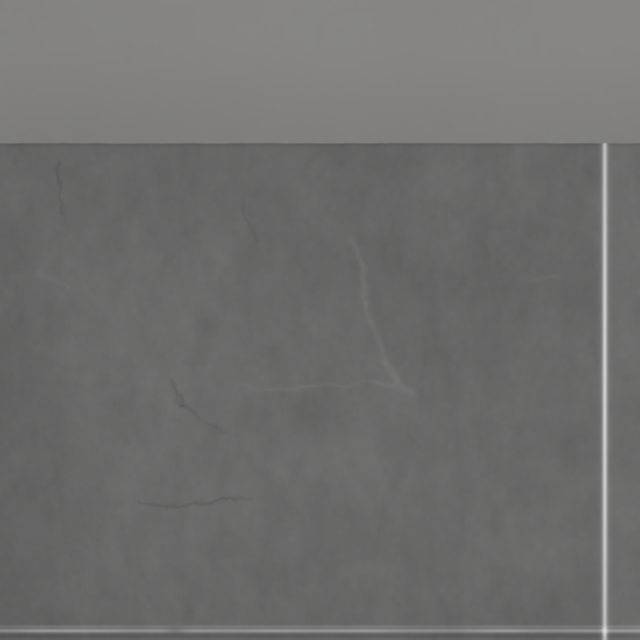
This texture is drawn by a Shadertoy shader. Its source:

```glsl
// Grey concrete wall panels with pale joints below a smooth plaster band
float hash(vec2 p) {
    return fract(sin(dot(p, vec2(127.1, 311.7))) * 43758.545);
}

float noise(vec2 p) {
    vec2 i = floor(p), f = fract(p);
    f = f * f * (3.0 - 2.0 * f);
    return mix(mix(hash(i), hash(i + vec2(1, 0)), f.x),
               mix(hash(i + vec2(0, 1)), hash(i + vec2(1, 1)), f.x), f.y);
}

// Fractal noise centred on zero
float fbm(vec2 p) {
    float sum = 0.0, amp = 0.5;
    for (int i = 0; i < 5; i++) {
        sum += amp * (noise(p) - 0.5);
        p = mat2(1.6, 1.2, -1.2, 1.6) * p + 7.3;
        amp *= 0.55;
    }
    return sum;
}

// Soft stroke from a to b
float stroke(vec2 p, vec2 a, vec2 b, float width) {
    vec2 ab = b - a;
    float t = clamp(dot(p - a, ab) / dot(ab, ab), 0.0, 1.0);
    float d = length(p - a - ab * t) / width;
    return exp(-d * d);
}

// Soft elliptical stain
float stain(vec2 p, vec2 centre, vec2 size) {
    vec2 q = (p - centre) / size;
    return exp(-dot(q, q));
}

// Bright joint core with a faint halo
float joint(float d, float width) {
    d /= width;
    return 0.85 * exp(-d * d) + 0.15 * exp(-d * d * 0.2);
}

vec3 plaster(vec2 uv) {
    float tone = mix(0.495, 0.52, smoothstep(0.77, 0.95, uv.y));
    tone += 0.012 * smoothstep(0.0, 0.5, uv.x) - 0.008;
    tone += 0.008 * fbm(uv * 6.0) + 0.006 * fbm(uv * 60.0);
    return tone * vec3(1.005, 1.0, 0.985);
}

vec3 concrete(vec2 uv) {
    float tone = 0.402 - 0.012 * (1.0 - smoothstep(0.0, 0.15, uv.x));
    tone += 0.015 * stain(uv, vec2(0.45, 0.35), vec2(0.35, 0.3));

    // Broad clouds, upright streaks and fine grain
    vec2 warped = uv + 0.05 * vec2(fbm(uv * 5.0), fbm(uv * 5.0 + 19.0));
    tone += 0.045 * fbm(warped * 7.0) + 0.035 * fbm(warped * vec2(45.0, 22.0));
    tone += 0.02 * fbm(uv * 90.0);

    // Pale veins and scuffs
    vec2 p = uv + 0.028 * vec2(fbm(uv * 24.0), fbm(uv * 24.0 + 41.0));
    float patchy = 0.5 + noise(uv * 35.0);
    float vein = stroke(p, vec2(0.55, 0.63), vec2(0.572, 0.53), 0.006);
    vein += stroke(p, vec2(0.572, 0.53), vec2(0.603, 0.43), 0.005);
    vein += stroke(p, vec2(0.603, 0.43), vec2(0.645, 0.39), 0.007);
    vein += 0.7 * stroke(p, vec2(0.37, 0.39), vec2(0.62, 0.40), 0.004);
    vein += 0.7 * stroke(p, vec2(0.83, 0.565), vec2(0.87, 0.572), 0.004);
    vein += 0.6 * stroke(p, vec2(0.06, 0.575), vec2(0.11, 0.545), 0.005);
    tone += 0.026 * vein * patchy;

    // Dark cracks and stains
    float crack = stroke(p, vec2(0.22, 0.212), vec2(0.40, 0.218), 0.003);
    crack += stroke(p, vec2(0.268, 0.41), vec2(0.28, 0.365), 0.004);
    crack += 0.8 * stroke(p, vec2(0.28, 0.365), vec2(0.345, 0.325), 0.003);
    crack += 0.9 * stroke(p, vec2(0.09, 0.74), vec2(0.098, 0.67), 0.003);
    crack += 0.6 * stroke(p, vec2(0.38, 0.69), vec2(0.395, 0.62), 0.003);
    crack += stain(p, vec2(0.325, 0.495), vec2(0.016, 0.02));
    crack += stain(p, vec2(0.892, 0.29), vec2(0.012, 0.022));
    crack += 0.7 * stain(p, vec2(0.425, 0.445), vec2(0.02));
    crack += 0.6 * stain(p, vec2(0.50, 0.36), vec2(0.04, 0.035));
    tone -= 0.03 * crack * patchy;

    // Lighter panel right of the upright joint
    tone += 0.022 * smoothstep(0.944, 0.948, uv.x);
    return tone * vec3(1.0, 1.0, 0.996);
}

void mainImage(out vec4 fragColor, in vec2 fragCoord) {
    vec2 uv = fragCoord / iResolution.xy;
    float aa = 1.2 / iResolution.y;
    vec3 wall = concrete(uv);

    // Lower joint: dark lip, then a pale worn line
    float wear = 0.75 + 0.4 * noise(vec2(uv.x * 14.0, 3.0));
    wear *= 1.0 - 0.5 * stain(uv, vec2(0.275, 0.014), vec2(0.015, 0.03));
    wall -= 0.05 * exp(-pow((uv.y - 0.007) / 0.004, 2.0));
    wall += 0.07 * wear * exp(-pow((uv.y - 0.021) / 0.002, 2.0));
    wall = mix(wall, vec3(0.64), 0.8 * wear * joint(uv.y - 0.0145, 0.003));

    // Upright joint, brightest in the middle and at the crossing
    float shine = 0.74 + 0.07 * sin(uv.y * 4.0);
    wall = mix(wall, vec3(shine), joint(uv.x - 0.945, 0.0038));
    wall += 0.12 * stain(uv, vec2(0.945, 0.0145), vec2(0.006));

    // Plaster band above, with a thin shadow along its uneven edge
    float edge = 0.776 + 0.0015 * fbm(vec2(uv.x * 40.0, 2.0));
    float below = edge - uv.y;
    wall -= 0.035 * exp(-pow(below / 0.005, 2.0)) * (1.0 - joint(uv.x - 0.945, 0.0038));
    vec3 colour = mix(wall, plaster(uv), smoothstep(-aa, aa, -below));
    fragColor = vec4(colour, 1.0);
}
```
